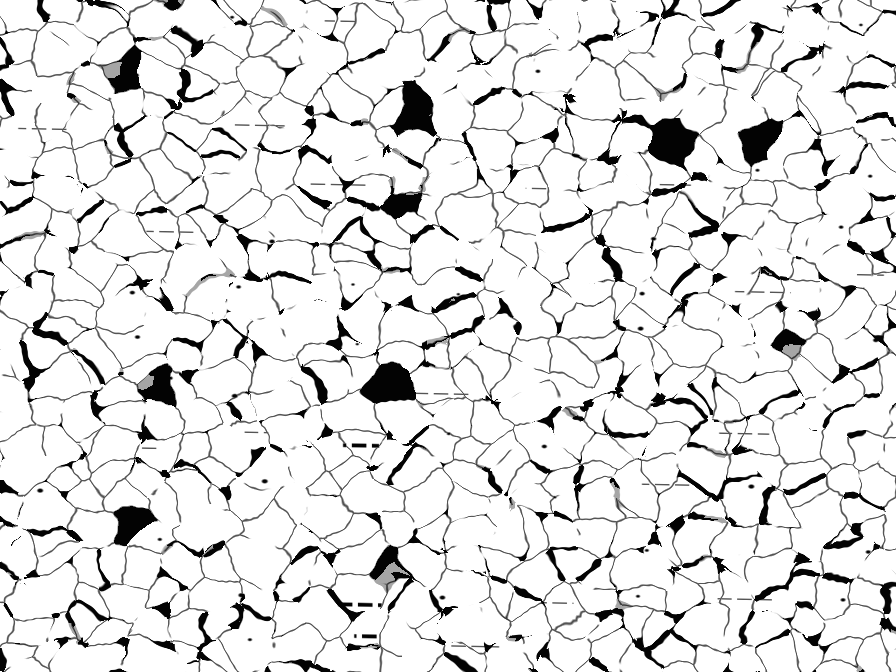
Reproduce this texture procedurally as a Shadertoy shader.

```glsl
// Polished rock section: pale grains parted by broken hairlines, with black pores.
// Grains are cells of a weighted Voronoi (power) diagram in a sine-warped plane;
// pores open where corners are rounded off, along some edges, and in rare cells.

#define GRAIN_ROWS 22.0     // grains over the canvas height
#define GRAIN_STRETCH 1.12  // width of a grain over its height
#define SIZE_SPREAD 0.5     // how far large grains outgrow small ones
#define LINE_WIDTH 0.0014   // hairline, in canvas heights
#define LINE_GAPS 0.24      // share of missing hairline
#define CORNER_PORE 0.62    // largest corner rounding, in grains
#define EDGE_PORE 0.14      // largest half width of an edge pore, in grains
#define EDGE_CHANCE 0.13    // share of edges that are open
#define CELL_CHANCE 0.014   // share of grains that are fully open
#define GRAY_CHANCE 0.1     // share of pores filled with gray

const vec3 GRAIN = vec3(1.0);
const vec3 PORE = vec3(0.01);
const vec3 FILLING = vec3(0.65);

vec3 hash3(vec2 cell) {
    vec3 q = fract(cell.xyx * vec3(0.1031, 0.1030, 0.0973) + 0.317);
    q += dot(q, q.yxz + 33.33);
    return fract((q.xxy + q.yzz) * q.zyx);
}

// Seed position in xy, weight in z.
vec3 seed(vec2 cell) {
    vec3 h = hash3(cell);
    return vec3(cell + 0.5 + 0.9 * (h.xy - 0.5), SIZE_SPREAD * h.z * h.z);
}

float power(vec2 p, vec3 s) {
    vec2 r = p - s.xy;
    return dot(r, r) - s.z;
}

float label(vec2 cell) {
    return hash3(cell + 71.0).x;
}

// Layered sines that bend the grain outlines.
vec2 warp(vec2 p) {
    p += 0.13 * sin(p.yx * vec2(2.3, 2.7) + 1.7 * sin(p.xy * 0.83 + vec2(0.4, 2.1)));
    p += 0.05 * sin(p.yx * vec2(6.1, 5.3) + 2.0 * sin(p.xy * 1.9));
    return p + 0.012 * sin(p.yx * vec2(19.0, 23.0) + 2.0 * sin(p.xy * 7.0));
}

// Share of a filter window covered by a line at distance d.
float hairline(float d, float width, float window) {
    float lo = max(d - 0.5 * window, -0.5 * width);
    float hi = min(d + 0.5 * window, 0.5 * width);
    return max(hi - lo, 0.0) / window;
}

// Sparse level cracks and specks, one possible mark per tile.
float marks(vec2 uv, float pixel) {
    vec2 tile = vec2(0.15, 0.077);
    vec2 id = floor(uv / tile);
    vec3 h = hash3(id + 11.0);
    vec3 k = hash3(id + 53.0);
    vec2 r = (fract(uv / tile) - 0.5 - 0.4 * (h.xy - 0.5)) * tile;
    float speck = length(r * vec2(0.7, 1.0)) - mix(0.0015, 0.0032, k.x);
    float ink = step(0.74, h.z) * smoothstep(pixel, -pixel, speck);
    float reach = mix(0.015, 0.045, k.y);
    float ends = smoothstep(reach, reach - 2.0 * pixel, abs(r.x));
    float thick = LINE_WIDTH * (k.z > 0.85 ? 4.0 : 1.0);
    float dashes = smoothstep(-0.8, -0.5, sin(uv.x * 210.0 + 9.0 * k.x));
    float crack = ends * dashes * hairline(r.y + 0.02 * r.x, thick, 1.4 * pixel);
    return max(ink, step(h.z, 0.2) * crack);
}

void mainImage(out vec4 fragColor, in vec2 fragCoord) {
    float pixel = 1.0 / iResolution.y;
    vec2 uv = fragCoord * pixel;
    vec2 p = warp(uv * GRAIN_ROWS / vec2(GRAIN_STRETCH, 1.0));

    // Owning grain.
    vec2 home = floor(p);
    vec2 own = home;
    float ownPower = 1e3;
    for (int i = 0; i < 25; i++) {
        vec2 cell = home + vec2(i % 5 - 2, i / 5 - 2);
        float f = power(p, seed(cell));
        if (f < ownPower) { ownPower = f; own = cell; }
    }

    // Distances to the two closest borders, and the grains behind them.
    vec2 ownSeed = seed(own).xy, second = own, third = own, normal = vec2(0.0);
    float d2 = 1e3, d3 = 1e3;
    for (int i = 0; i < 25; i++) {
        if (i == 12) continue;
        vec2 cell = own + vec2(i % 5 - 2, i / 5 - 2);
        vec3 s = seed(cell);
        vec2 across = s.xy - ownSeed;
        float d = (power(p, s) - ownPower) / (2.0 * length(across));
        if (d < d2) {
            d3 = d2; third = second;
            d2 = d; second = cell; normal = normalize(across);
        } else if (d < d3) { d3 = d; third = cell; }
    }

    // Random values shared by all grains that meet at an edge or a corner.
    float pairSum = label(own) + label(second);
    float edge = fract(pairSum * 17.3);
    float corner = fract((pairSum + label(third)) * 23.7);
    float ripple = sin(p.x * 4.1 + 2.0 * sin(p.y * 3.3)) * sin(p.y * 4.7 + 1.3 * p.x);

    // Pores: rounded corners, open edges, open cells.
    float radius = CORNER_PORE * pow(corner, 4.0);
    float pore = length(max(radius - vec2(d2, d3), 0.0)) - radius - 0.05;
    float chance = EDGE_CHANCE * (0.4 + abs(normal.y));
    float width = EDGE_PORE * (0.55 + 0.45 * fract(edge * 91.0)) * (0.75 + 0.4 * ripple);
    if (edge < chance) pore = max(pore, width - d2);
    if (label(own) < CELL_CHANCE) pore = max(pore, d2 + 0.02);
    float soft = 0.7 * pixel * GRAIN_ROWS;
    float open = smoothstep(-soft, soft, pore);

    // Hairlines, broken in places.
    float shown = smoothstep(-0.06, 0.06, fract(edge * 57.0) - LINE_GAPS + 0.25 * ripple);
    float line = shown * hairline(d2 / GRAIN_ROWS, LINE_WIDTH, 1.4 * pixel);

    vec3 inside = fract(corner * 37.0) < GRAY_CHANCE ? FILLING : PORE;
    vec3 color = mix(GRAIN, inside, open);
    color = mix(color, PORE, max(line, marks(uv, pixel)));
    fragColor = vec4(color, 1.0);
}
```
